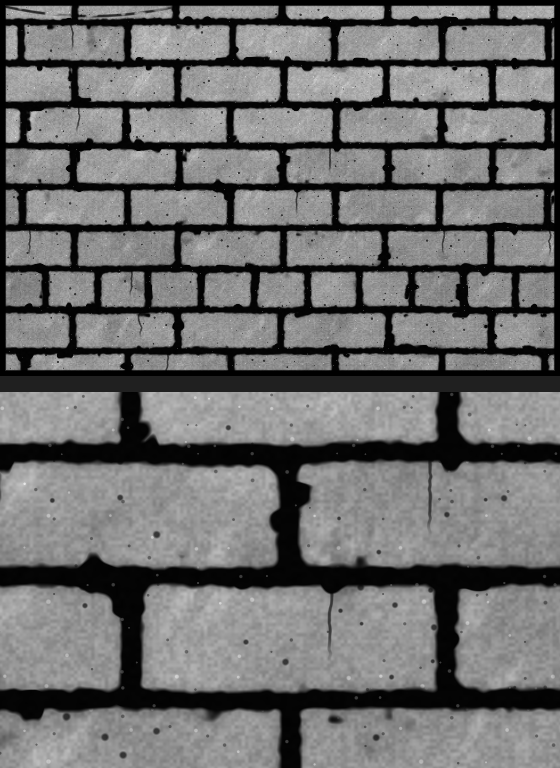
Top, the full canvas; bottom, a detail of the centre.
Give the GLSL for this texture, as a Shadertoy shader.

```glsl
// Worn grey brick wall in running bond, with one row of half bricks, black joints and a black frame.

float hash(vec2 p) {
    return fract(sin(dot(p, vec2(127.1, 311.7))) * 43758.5453);
}

float noise(vec2 p) {
    vec2 i = floor(p), f = fract(p);
    f = f * f * (3.0 - 2.0 * f);
    return mix(mix(hash(i), hash(i + vec2(1, 0)), f.x),
               mix(hash(i + vec2(0, 1)), hash(i + vec2(1, 1)), f.x), f.y);
}

float fbm(vec2 p) {
    float sum = 0.0, gain = 0.5;
    for (int i = 0; i < 4; i++) {
        sum += gain * noise(p);
        p = p * 2.03 + 17.3;
        gain *= 0.5;
    }
    return sum / 0.9375;
}

float roundedBox(vec2 p, vec2 halfSize, float radius) {
    vec2 q = abs(p) - halfSize + radius;
    return length(max(q, 0.0)) + min(max(q.x, q.y), 0.0) - radius;
}

// Scattered round pits: one candidate per grid cell
float pits(vec2 p, float density, float chance) {
    vec2 cell = floor(p * density);
    vec2 center = 0.3 + 0.4 * vec2(hash(cell + 3.1), hash(cell + 8.7));
    float radius = mix(0.08, 0.24, hash(cell + 5.3));
    float dist = length(fract(p * density) - center);
    return step(hash(cell), chance) * (1.0 - smoothstep(radius * 0.5, radius + 0.06, dist));
}

void mainImage(out vec4 fragColor, in vec2 fragCoord) {
    // Height is one unit; y runs downward from the top edge
    vec2 size = vec2(iResolution.x / iResolution.y, 1.0);
    vec2 p = fragCoord / iResolution.y;
    p.y = 1.0 - p.y;
    float pixel = 1.0 / iResolution.y;

    // Brick layout: alternate rows shift by half a brick, row 7 has half bricks
    vec2 bent = p + 0.003 * (vec2(noise(p * 9.0), noise(p * 7.0 + 40.0)) - 0.5);
    float row = floor((bent.y + 0.0498) / 0.1093);
    bool halfBricks = row == 7.0;
    float pitch = halfBricks ? 0.1395 : 0.2787;
    float shift = halfBricks ? 0.120 : (mod(row, 2.0) < 0.5 ? 0.195 : 0.058);
    float column = floor((bent.x - shift) / pitch);
    vec2 id = vec2(column, row);

    // Each vertical joint strays a little from its place
    float left = column * pitch + shift + 0.012 * (hash(id + 0.7) - 0.5);
    float right = (column + 1.0) * pitch + shift + 0.012 * (hash(id + vec2(1.7, 0.7)) - 0.5);
    vec2 local = bent - vec2(0.5 * (left + right), (row + 0.5) * 0.1093 - 0.0498);
    local.y += local.x * 0.022 * (hash(id + 4.2) - 0.5);

    // Brick outline: uneven corners, crumbled edges and occasional chips
    vec2 halfSize = vec2(0.5 * (right - left) - 0.0090, 0.0462);
    float corner = mix(0.004, 0.019, pow(hash(id * 2.0 + step(0.0, local) + 9.4), 1.5));
    float dist = roundedBox(local, halfSize, corner);
    dist += 0.0035 * (noise(p * 120.0) - 0.5) + 0.0025 * (noise(p * 45.0) - 0.5);
    dist += 0.010 * smoothstep(0.72, 0.95, noise(p * 38.0 + 21.0));
    float brick = 1.0 - smoothstep(-0.0022 - pixel * 0.5, 0.0015 + pixel * 0.5, dist);

    // Brick face: paler rows above, mottling, grain and light smears
    float tone = mix(0.635, 0.565, smoothstep(0.32, 0.52, p.y));
    tone += 0.055 * (hash(id + 2.9) - 0.5);
    tone += 0.16 * (fbm(p * 13.0 + id * 3.7) - 0.5);
    tone += 0.11 * (noise(p * 330.0) - 0.5) + 0.06 * (noise(p * 160.0) - 0.5);
    tone += 0.09 * smoothstep(0.62, 0.85, fbm(vec2(p.x + p.y * 0.6, p.y) * vec2(34, 17)));
    tone *= 1.0 - 0.14 * smoothstep(-0.009, 0.0, dist);

    // Stains, pits and pale flecks
    tone *= 1.0 - 0.30 * smoothstep(0.70, 0.90, fbm(p * 16.0 + 60.0));
    tone *= 1.0 - 0.65 * pits(p, 62.0, 0.045);
    tone *= 1.0 - 0.40 * pits(p + 3.0, 120.0, 0.05);
    tone += 0.16 * pits(p + 7.0, 105.0, 0.03);

    // Thin wandering cracks on a few bricks
    float crackX = local.x - 0.09 * (hash(id + 6.6) - 0.5) - 0.018 * (fbm(p * vec2(5, 32)) - 0.5);
    float crack = 1.0 - smoothstep(0.0005, 0.0012 + pixel, abs(crackX));
    crack *= step(hash(id + 1.3), 0.13) * smoothstep(0.025, -0.005, local.y);
    tone *= 1.0 - 0.6 * crack;

    // Dark sagging scuff along the top left
    float sag = p.y - 0.043 + 0.5 * (p.x - 0.24) * (p.x - 0.24);
    float scuff = 1.0 - smoothstep(0.001, 0.003 + pixel, abs(sag));
    scuff *= (1.0 - smoothstep(0.45, 0.48, p.x)) * smoothstep(0.15, 0.5, noise(p * 55.0));
    tone *= 1.0 - 0.75 * scuff;

    // Black mortar with faint grit
    float mortar = 0.008 + 0.012 * noise(p * 210.0) + 0.22 * pits(p + 11.0, 130.0, 0.05);

    // Outer frame
    vec2 inset = min(p, size - p);
    float inside = smoothstep(-pixel, pixel, min(inset.x, inset.y) - 0.0155);
    fragColor = vec4(vec3(mix(mortar, tone, brick) * inside), 1.0);
}
```
